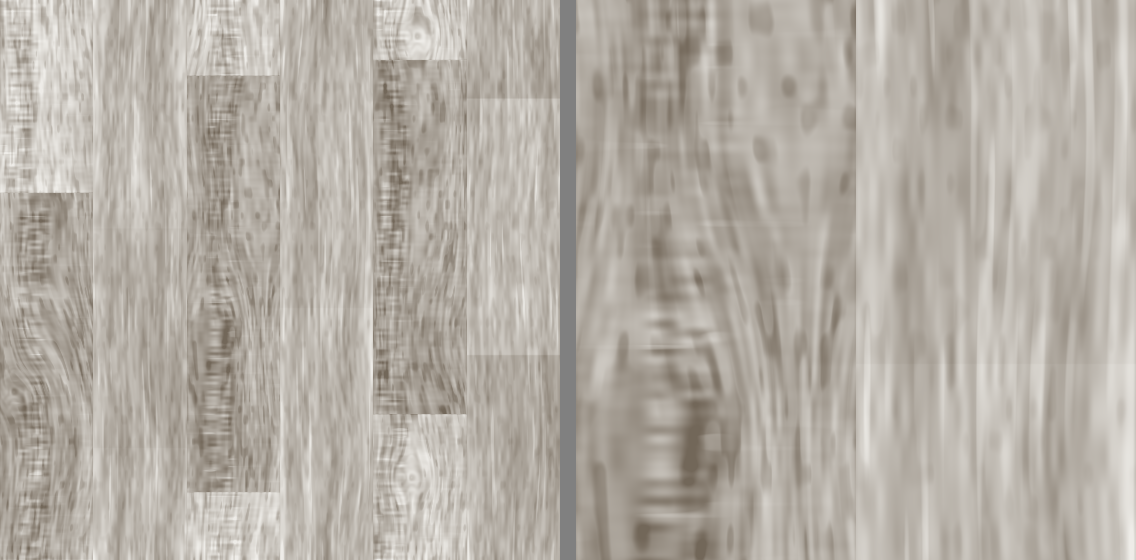
Left, the full canvas; right, a detail of the centre.
This texture is drawn by a WebGL 1 fragment shader. Its source:

```glsl
precision highp float;
uniform vec2 u_resolution;

const float COLUMNS = 6.0;
const vec3 DARK_WOOD = vec3(0.505, 0.465, 0.415);
const vec3 PALE_WOOD = vec3(0.895, 0.885, 0.865);
const float FIBRE_STRENGTH = 0.46;
const float FIGURE_STRENGTH = 0.30;
const float PORE_STRENGTH = 0.24;
const float SAW_STRENGTH = 0.50;
const float SAPWOOD_STRENGTH = 0.30;
const float SEAM_WIDTH = 0.0012;
const float SEAM_STRENGTH = 0.07;
const float KNOT_RADIUS = 0.036;
const vec2 KNOT_LOW = vec2(0.735, 0.147);
const vec2 KNOT_HIGH = vec2(0.745, 0.935);
const vec2 KNOT_SIDE = vec2(0.025, 0.300);

float hash(vec2 p) {
  return fract(sin(dot(p, vec2(127.1, 311.7))) * 43758.5453);
}

// Value noise that wraps vertically after periodY cells
float noise(vec2 p, float periodY) {
  vec2 cell = floor(p);
  vec2 f = fract(p);
  f = f * f * (3.0 - 2.0 * f);
  float y0 = mod(cell.y, periodY);
  float y1 = mod(cell.y + 1.0, periodY);
  float low = mix(hash(vec2(cell.x, y0)), hash(vec2(cell.x + 1.0, y0)), f.x);
  float high = mix(hash(vec2(cell.x, y1)), hash(vec2(cell.x + 1.0, y1)), f.x);
  return mix(low, high, f.y);
}

float grain(vec2 p, float across, float along, float seed) {
  return noise(vec2(p.x * across + seed, p.y * along), along);
}

// Lower joint, upper joint, tone outside them, tone between them
vec4 plankLayout(float column) {
  if (column < 0.5) return vec4(0.000, 0.656, 0.82, 0.47);
  if (column < 1.5) return vec4(0.200, 0.592, 0.57, 0.52);
  if (column < 2.5) return vec4(0.121, 0.865, 0.82, 0.46);
  if (column < 3.5) return vec4(0.450, 1.000, 0.61, 0.56);
  if (column < 4.5) return vec4(0.260, 0.893, 0.81, 0.45);
  return vec4(0.366, 0.824, 0.46, 0.64);
}

// Sideways bend of the grain and tone of the rings around a knot
vec2 knotEffect(vec2 uv, vec2 centre, float column) {
  vec2 d = (uv - centre) / KNOT_RADIUS;
  d.y *= 0.8;
  float sameColumn = 1.0 - step(0.5, abs(floor(centre.x * COLUMNS) - column));
  float r = length(d) + 0.5 * noise(d * 2.5 + 40.0, 512.0);
  float bend = -0.20 * d.x * exp(-0.8 * dot(d, d));
  float rings = 0.12 * sin(r * 16.0) * exp(-r * r * 1.4);
  return sameColumn * vec2(bend, rings - 0.22 * exp(-r * r * 9.0));
}

void main() {
  vec2 uv = gl_FragCoord.xy / u_resolution;
  float pixel = 1.0 / u_resolution.y;
  float column = floor(uv.x * COLUMNS);
  vec2 p = vec2(fract(uv.x * COLUMNS), uv.y);
  float rustic = 1.0 - mod(column, 2.0);

  // Planks
  vec4 layout = plankLayout(column);
  float between = step(layout.x, p.y) * step(p.y, layout.y);
  float blend = smoothstep(layout.x - pixel, layout.x + pixel, p.y)
              * (1.0 - smoothstep(layout.y - pixel, layout.y + pixel, p.y));
  float tone = mix(layout.z, layout.w, blend);
  float plankHash = hash(vec2(column + 3.0, between * rustic + 1.0));
  float seed = 10.0 + 60.0 * plankHash;

  // Flow of the grain around knots and along a slanting pale streak
  vec2 knots = knotEffect(uv, KNOT_LOW, column) + knotEffect(uv, KNOT_HIGH, column)
             + knotEffect(uv, KNOT_SIDE, column);
  float slanted = between * (1.0 - step(0.5, column));
  float streakX = mix(0.95, 0.02, smoothstep(0.20, 0.56, p.y));
  float streakOffset = (p.x - streakX) / 0.13;
  vec2 flow = p;
  flow.x += (grain(p, 2.0, 5.0, seed) - 0.5) * mix(0.10, 0.28, rustic);
  flow.x += knots.x - 0.45 * slanted * streakX;
  tone += knots.y + 0.20 * slanted * exp(-streakOffset * streakOffset);

  // Broad figure, veins and fibres
  float figure = grain(flow, 5.0, 3.0, seed + 7.0) + grain(flow, 14.0, 6.0, seed + 19.0) - 1.0;
  float fibre = grain(flow, 36.0, 38.0, seed + 31.0) - 0.5;
  float strand = grain(flow, 27.0, 11.0, seed + 43.0) - 0.5;
  float pore = smoothstep(0.58, 0.90, grain(flow, 31.0, 52.0, seed + 57.0));
  float vein = smoothstep(0.72, 0.92, grain(flow, 30.0, 9.0, seed + 71.0));
  tone += FIGURE_STRENGTH * figure * mix(0.85, 0.75, rustic);
  tone += FIBRE_STRENGTH * (fibre * mix(0.65, 0.9, rustic) + strand * 0.55);
  tone += vein * mix(0.20, 0.05, rustic) - PORE_STRENGTH * pore * mix(0.4, 1.0, rustic);

  // Pale sapwood along the edges of the smooth planks
  float ragged = 0.6 + 0.8 * grain(p, 4.0, 5.0, seed + 83.0);
  float sapwood = exp(-p.x * 9.0) + 0.45 * exp((p.x - 1.0) * 9.0);
  tone += (1.0 - rustic) * SAPWOOD_STRENGTH * (sapwood * ragged - 0.10);

  // Cross-cut saw marks, strongest in one band of each rustic plank
  float bandX = mix(0.16, 0.50, plankHash) + 0.16 * (grain(p, 2.0, 7.0, seed + 91.0) - 0.5);
  float band = 1.0 - smoothstep(0.09, 0.20, abs(p.x - bandX));
  float patches = smoothstep(0.2, 0.7, grain(p, 3.0, 9.0, seed + 97.0));
  float sawn = rustic * (0.14 + band * (0.35 + 0.65 * patches));
  float cuts = grain(p, 7.0, 190.0, seed + 103.0);
  float scratch = smoothstep(0.80, 0.96, grain(p, 4.0, 150.0, seed + 113.0));
  tone += sawn * (SAW_STRENGTH * (cuts - 0.58) + 0.24 * scratch - 0.05);

  // Fine seam at the sides of each plank
  float edge = min(p.x, 1.0 - p.x) / COLUMNS;
  tone -= SEAM_STRENGTH * (1.0 - smoothstep(0.0, SEAM_WIDTH + pixel, edge));

  gl_FragColor = vec4(mix(DARK_WOOD, PALE_WOOD, clamp(tone, -0.15, 1.1)), 1.0);
}
```
